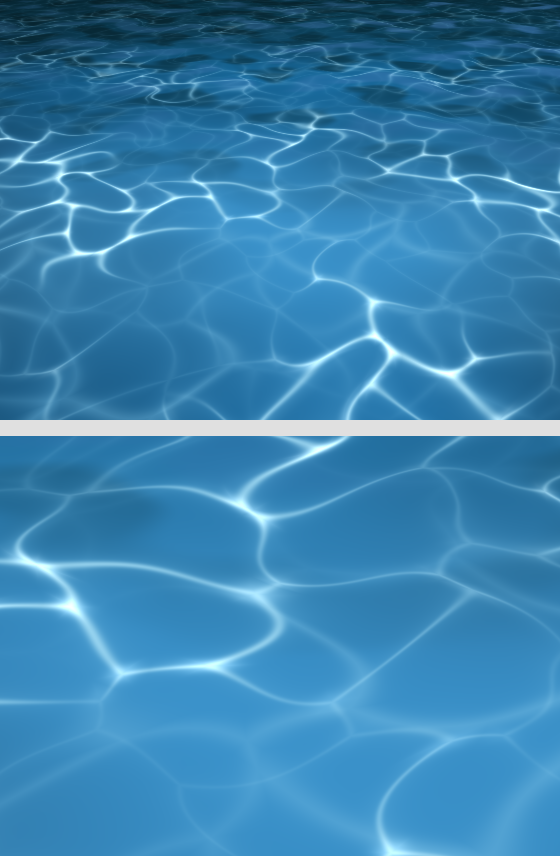
Top, the full canvas; bottom, a detail of the centre.
Reproduce this texture procedurally as a WebGL 2 fragment shader.

```glsl
#version 300 es
precision highp float;
// Sunlit pool water seen at a slant: a perspective plane carries warped
// cellular caustics (bright borders, hot junctions), and layered sine
// ripples add dark troughs and pale sky sheen toward the far end.
uniform vec2 u_resolution;
out vec4 fragColor;

vec2 hash2(vec2 p) {
  vec3 h = fract(p.xyx * vec3(0.1031, 0.1030, 0.0973));
  h += dot(h, h.yzx + 33.33);
  return fract((h.xx + h.yz) * h.zy);
}

// Layered, rotated sines, roughly -1 to 1
float waves(vec2 p) {
  float sum = 0.0, amp = 0.5;
  for (int i = 0; i < 4; i++) {
    sum += amp * sin(p.y + 1.4 * sin(p.x + float(i)));
    p = mat2(1.2, 0.8, -0.8, 1.2) * p + 2.7;
    amp *= 0.62;
  }
  return sum;
}

// Distances to the three nearest cell points, ascending
vec3 cells(vec2 p) {
  vec2 id = floor(p), f = fract(p);
  vec3 d = vec3(9.0);
  for (int y = -2; y <= 2; y++) {
    for (int x = -2; x <= 2; x++) {
      vec2 g = vec2(x, y);
      float r = length(g + 0.1 + 0.8 * hash2(id + g) - f);
      if (r < d.x) d = vec3(r, d.xy);
      else if (r < d.y) d = vec3(d.x, r, d.y);
      else d.z = min(d.z, r);
    }
  }
  return d;
}

// x: soft halo, y: sharp filament, z: glint at junctions
vec3 caustics(vec2 p, float pixel) {
  p += 0.20 * sin(p.yx * vec2(2.3, 2.7) + vec2(0.4, 1.9));
  p += 0.09 * sin(p.yx * vec2(5.1, 4.3) + vec2(2.0, 0.7));
  vec3 d = cells(p);
  float edge = d.y - d.x, joint = d.z - d.x;
  float power = smoothstep(-0.45, 0.75, waves(p * 0.9 + 4.0));
  float width = 0.025 + 0.04 * power * power;
  float blur = width + pixel;
  float line = exp(-edge * edge / (blur * blur)) * width / blur;
  float halo = exp(-edge * 6.5) * (0.25 + 0.75 * power);
  float glint = exp(-joint * joint / 0.022) * power * width / blur;
  return vec3(halo, line * (0.08 + 0.92 * power), glint);
}

void main() {
  vec2 uv = gl_FragCoord.xy / u_resolution;
  vec2 pos = gl_FragCoord.xy / u_resolution.y;
  float centre = 0.5 * u_resolution.x / u_resolution.y;

  // Perspective plane, in units of one caustic cell
  float depth = 1.0 / (1.25 - pos.y);
  vec2 plane = vec2((pos.x - centre) * depth, 1.5 * depth) * 5.0;
  float pixel = 5.0 * depth * depth / u_resolution.y;
  float far = smoothstep(0.42, 1.0, uv.y);

  // Ripples bend what lies below them
  float ripple = waves(plane * vec2(1.3, 1.7) + 1.3);
  vec2 bent = plane + far * ripple * vec2(0.3, 0.5);

  // Body of water: mid blue, lightest in the centre, teal far away
  vec3 water = mix(vec3(0.12, 0.42, 0.62), vec3(0.20, 0.51, 0.71),
                   smoothstep(0.0, 0.38, uv.y));
  water = mix(water, vec3(0.08, 0.37, 0.55), smoothstep(0.48, 0.82, uv.y));
  water = mix(water, vec3(0.03, 0.22, 0.30), smoothstep(0.80, 1.0, uv.y));
  float side = abs(uv.x - 0.53) * 2.0;
  water *= 1.04 - 0.22 * side * side;
  water *= 1.0 + 0.09 * waves(plane * 0.75 + 7.0);

  // Surface: dark troughs and lilac sky sheen
  float trough = smoothstep(0.1, 0.65, ripple);
  float sheen = smoothstep(0.15, 0.75, -ripple);
  water = mix(water, vec3(0.03, 0.20, 0.27), trough * far * 0.85);
  water = mix(water, vec3(0.24, 0.46, 0.69),
              sheen * far * (0.35 + 0.35 * uv.x));
  float corner = smoothstep(0.82, 1.05, uv.y + 0.12 * (0.5 - uv.x));
  water = mix(water, vec3(0.02, 0.11, 0.14), corner * (0.4 + 0.4 * trough));

  // Light net: one crisp layer over a faint blurred one
  vec3 net = caustics(bent, pixel);
  vec3 faint = caustics(bent * 0.8 + vec2(13.0, 5.0), pixel + 0.06);
  float fade = 1.0 - 0.72 * smoothstep(0.6, 1.0, uv.y);
  float halo = net.x * 0.62 + faint.x * 0.28;
  water = mix(water, vec3(0.38, 0.69, 0.87), halo * fade);
  float light = net.y * 0.75 + faint.y * 0.25;
  water = mix(water, vec3(0.72, 0.92, 0.99), clamp(light * fade, 0.0, 1.0));
  water += net.z * fade * vec3(0.50, 0.42, 0.34);

  fragColor = vec4(clamp(water, 0.0, 1.0), 1.0);
}
```
